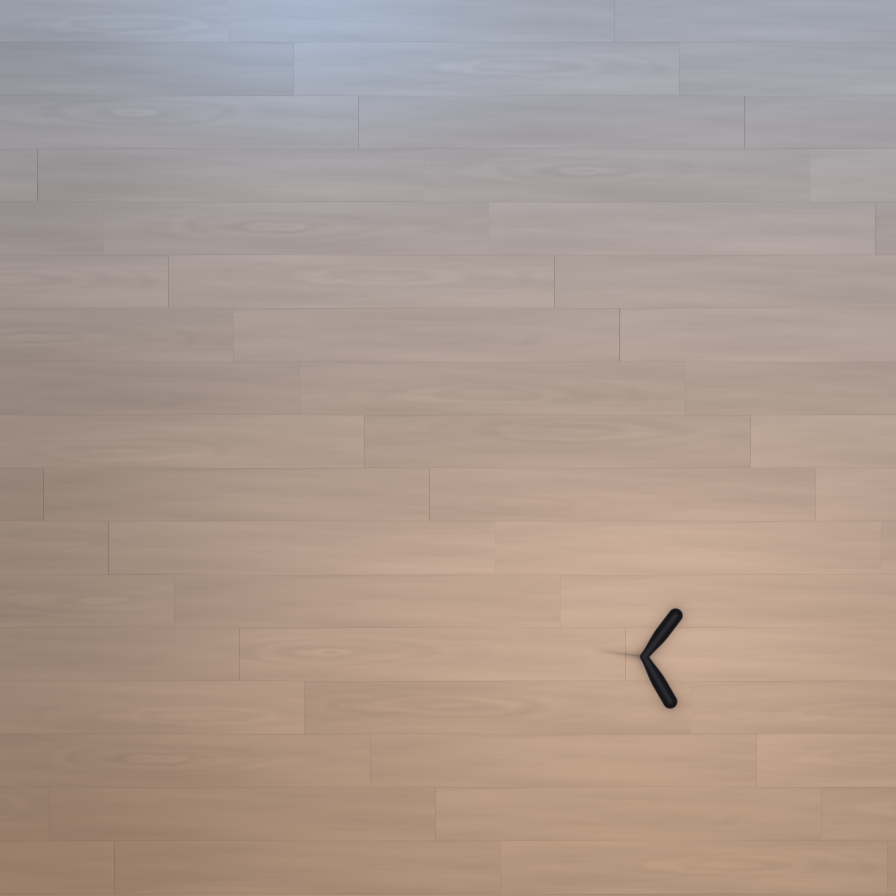
This texture is drawn by a Shadertoy shader. Its source:

```glsl
// Staggered pale oak floor planks under cool and warm light, with a small dark two-armed object.

const float ROW_HEIGHT = 0.0594;
const float ROW_OFFSET = 0.0122;
const float PLANK_LENGTH = 0.431;
const float JOINT_STEP = 0.0729;    // joint shift from one row to the next
const float JOINT_START = -0.177;

const vec3 BASE_LOW = vec3(0.625, 0.520, 0.440);
const vec3 BASE_MID = vec3(0.640, 0.562, 0.513);
const vec3 BASE_HIGH = vec3(0.655, 0.615, 0.600);
const vec3 BASE_TOP = vec3(0.630, 0.645, 0.685);
const vec3 WARM_LIGHT = vec3(0.145, 0.115, 0.090);
const vec3 COOL_LIGHT = vec3(0.015, 0.050, 0.090);
const vec3 OBJECT_DARK = vec3(0.085, 0.085, 0.095);
const vec3 OBJECT_SHEEN = vec3(0.17, 0.17, 0.19);

float hash(vec2 p) {
    p = fract(p * vec2(0.1031, 0.1137));
    p += dot(p, p.yx + 33.33);
    return fract((p.x + p.y) * p.x * 47.3);
}

float glow(vec2 p, vec2 center, vec2 size) {
    vec2 d = (p - center) / size;
    return exp(-dot(d, d));
}

// Layered sines, each octave bent by the previous one
float waves(vec2 p, float seed) {
    float sum = 0.0, amp = 0.5, bend = seed * 40.0;
    for (int i = 0; i < 4; i++) {
        float w = sin(p.x + bend) * sin(p.y + bend * 1.3 + 0.7 * sin(p.x * 0.6));
        sum += amp * w;
        bend += 2.1 + 1.5 * w;
        p = p * 1.83 + p.yx * vec2(0.12, 0.05);
        amp *= 0.6;
    }
    return sum;
}

float segmentDistance(vec2 p, vec2 a, vec2 b) {
    vec2 ab = b - a;
    return length(p - a - ab * clamp(dot(p - a, ab) / dot(ab, ab), 0.0, 1.0));
}

// Nested arches around an off-centre heart, plus fine straight streaks
float woodGrain(vec2 local, float seed) {
    vec2 heart = vec2(mix(0.1, 0.34, fract(seed * 7.3)), mix(0.25, 0.75, fract(seed * 13.7)) * ROW_HEIGHT);
    vec2 d = local - heart;
    float warp = 0.0035 * waves(local * vec2(28.0, 75.0), seed);
    float rings = length(vec2(d.x * 0.13, d.y)) + warp;
    float arches = sin(rings * 800.0) + 0.4 * sin(rings * 1270.0 + seed * 9.0);
    float band = exp(-pow(d.y / 0.014, 2.0)) * smoothstep(0.25, 0.05, abs(d.x));
    float figured = smoothstep(0.35, 0.75, fract(seed * 23.1));
    float patches = 0.65 + 0.5 * waves(local * vec2(25.0, 60.0), seed + 0.4);
    float streaks = waves(local * vec2(12.0, 210.0), seed + 0.2);
    float clouds = waves(local * vec2(9.0, 55.0), seed + 0.7);
    return arches * band * patches * mix(0.003, 0.021, figured)
         + streaks * 0.020 + clouds * 0.018;
}

// Brightness change of one plank: tint, grain and its seams
float plankShade(vec2 p, float pixel) {
    float down = (1.0 - p.y + ROW_OFFSET) / ROW_HEIGHT;
    float row = floor(down);
    float along = (p.x - JOINT_START - JOINT_STEP * row) / PLANK_LENGTH;
    vec2 id = vec2(floor(along) + 20.0, row + 3.0);
    vec2 local = vec2(fract(along) * PLANK_LENGTH, fract(down) * ROW_HEIGHT);
    float seed = hash(id);

    float soft = max(pixel, 0.0012);
    float rowGap = min(local.y, ROW_HEIGHT - local.y);
    float rowSeam = 1.0 - smoothstep(0.0, soft * 1.6, rowGap);
    float jointSeam = 1.0 - smoothstep(0.0, soft * 1.3, local.x);
    float wear = 0.6 + 0.4 * sin(p.x * 17.0 + row * 2.4);
    float seams = max(rowSeam * 0.035 * wear, jointSeam * mix(0.02, 0.11, hash(id.yx + 5.0)));
    return (seed - 0.5) * 0.036 + woodGrain(local, seed) - seams;
}

// Cool daylight from the top, warm lamp at lower right, dim left edge
vec3 floorLight(vec2 p) {
    vec3 color = mix(BASE_LOW, BASE_MID, smoothstep(0.0, 0.48, p.y));
    color = mix(color, BASE_HIGH, smoothstep(0.4, 0.78, p.y));
    color = mix(color, BASE_TOP, smoothstep(0.68, 1.0, p.y));
    color += WARM_LIGHT * glow(p, vec2(0.72, 0.28), vec2(0.42, 0.30));
    color += COOL_LIGHT * glow(p, vec2(0.34, 0.98), vec2(0.20, 0.12));
    return color * mix(0.93, 1.0, smoothstep(0.0, 0.35, p.x));
}

// Two rounded arms meeting at a hub, with a faint smear to the left
vec3 addObject(vec3 color, vec2 p, float pixel) {
    vec2 hub = vec2(0.719, 0.267);
    vec2 upperTip = vec2(0.754, 0.313);
    vec2 lowerTip = vec2(0.748, 0.217);
    float reach = smoothstep(0.0, 0.035, length(p - hub));
    float axis = min(segmentDistance(p, hub, upperTip), segmentDistance(p, hub, lowerTip));
    float smear = exp(-segmentDistance(p, vec2(0.665, 0.274), hub) / 0.0025);
    color *= 1.0 - 0.30 * smear * smoothstep(0.65, 0.719, p.x);
    color *= 1.0 - 0.18 * exp(-max(axis - 0.007, 0.0) / 0.005);
    float edge = axis - mix(0.0045, 0.0078, reach);
    vec3 body = mix(OBJECT_SHEEN, OBJECT_DARK, smoothstep(0.0, 0.005, axis));
    return mix(body, color, smoothstep(-pixel, pixel, edge));
}

void mainImage(out vec4 fragColor, in vec2 fragCoord) {
    vec2 p = fragCoord / iResolution.xy;
    float pixel = 1.0 / iResolution.y;
    vec3 color = floorLight(p) * (1.0 + 1.4 * plankShade(p, pixel));
    fragColor = vec4(addObject(color, p, pixel), 1.0);
}
```
